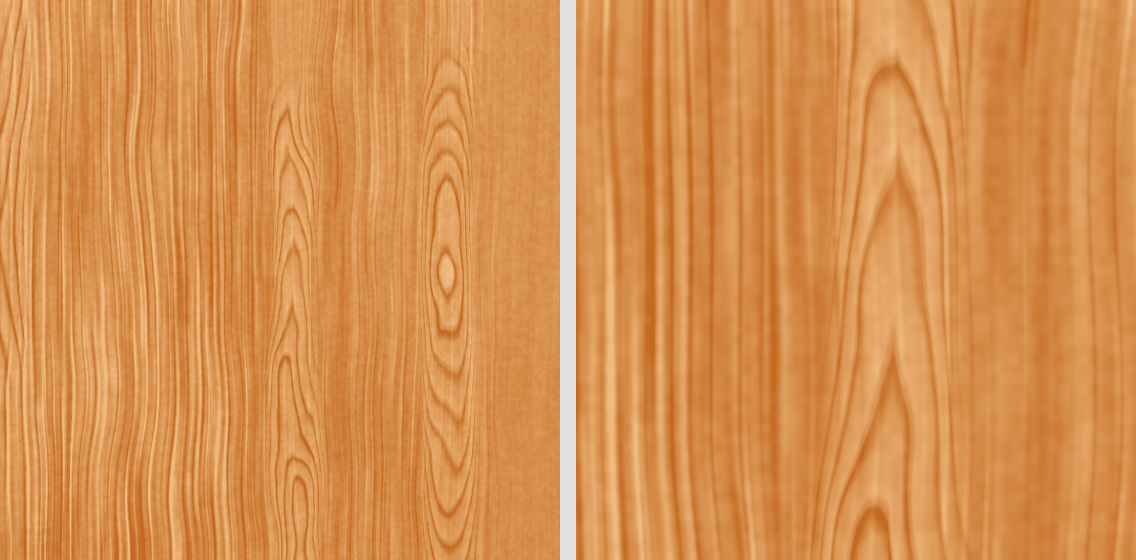
Left: the whole. Right: its middle third, enlarged.
Give the GLSL for this texture, as a Shadertoy shader.

```glsl
// Honey-coloured wood veneer: vertical grain streaks with nested cathedral rings.

float hash(vec2 p) {
    vec3 h = fract(p.xyx * vec3(0.1031, 0.1030, 0.0973));
    h += dot(h, h.yzx + 33.33);
    return fract((h.x + h.y) * h.z);
}

// Smooth value noise, centred on zero.
float noise(vec2 p) {
    vec2 i = floor(p), f = fract(p);
    f = f * f * f * (f * (f * 6.0 - 15.0) + 10.0);
    float low = mix(hash(i), hash(i + vec2(1, 0)), f.x);
    float high = mix(hash(i + vec2(0, 1)), hash(i + vec2(1, 1)), f.x);
    return mix(low, high, f.y) - 0.5;
}

float falling(float a, float b, float v) { return 1.0 - smoothstep(a, b, v); }
float bump(float v) { return exp(-v * v); }

// One growth ring: a pale edge that fades slowly into a thin dark line.
float ring(float phase) {
    float f = fract(phase);
    float pale = 1.6 * smoothstep(0.0, 0.14, f) * (1.0 - f);
    float dark = 2.4 * smoothstep(0.62, 0.90, f) * falling(0.90, 1.0, f);
    return pale - dark * (0.55 + 0.6 * hash(vec2(floor(phase), 4.0)));
}

// Height lost by a ring as it runs from its tip (q = 0) to the flank (q = 1).
float flank(float q) { return 0.12 * q + 0.12 * q * q * q; }

// Long grain lines, one per column: a dark groove beside a cream ridge.
float grooves(vec2 p, float columns) {
    float x = p.x * columns;
    float id = floor(x);
    float centre = 0.36 + 0.28 * hash(vec2(id, columns)) + 0.22 * noise(vec2(id * 5.0, p.y * 4.0));
    float d = fract(x) - centre;
    float side = hash(vec2(id, columns + 9.0)) < 0.5 ? -0.21 : 0.21;
    float dark = smoothstep(-0.30, 0.35, noise(vec2(id * 7.0 + 3.0, p.y * 3.5)));
    float pale = smoothstep(-0.30, 0.35, noise(vec2(id * 3.0 + 50.0, p.y * 4.5)));
    return 2.5 * pale * bump((d - side) / 0.13) - 2.4 * dark * bump(d / 0.105);
}

// Straight grain: soft fibres, two widths of groove and short pale flecks.
float streaks(vec2 p) {
    float fibre = 1.0 * noise(p * vec2(34.0, 1.6))
                + 1.6 * noise(p * vec2(95.0, 3.0) + 17.0)
                + 1.5 * noise(p * vec2(185.0, 9.0) + 41.0);
    float fleck = smoothstep(0.22, 0.45, noise(p * vec2(120.0, 15.0) + 53.0));
    float bold = mix(1.0, 0.4, smoothstep(0.40, 0.50, p.x));
    return fibre + bold * grooves(p, 41.0) + 0.65 * grooves(p + 0.37, 73.0) + 0.7 * fleck;
}

void mainImage(out vec4 fragColor, in vec2 fragCoord) {
    vec2 uv = fragCoord / iResolution.xy;

    // Gentle sideways wander of the grain
    vec2 p = uv;
    p.x += 0.024 * noise(uv * vec2(4.0, 2.5) + 3.0) + 0.012 * noise(uv * vec2(12.0, 7.0) + 9.0);
    float wobble = noise(uv * vec2(24.0, 9.0) + 13.0);
    float ripple = noise(uv * vec2(55.0, 20.0) + 31.0);

    // Streaks are bold at the left and nearly vanish at the right
    float strength = mix(1.0, 0.75, smoothstep(0.40, 0.50, uv.x));
    strength *= mix(1.0, 0.25, smoothstep(0.84, 0.92, uv.x));
    float grain = streaks(p);
    float tone = strength * grain;

    // Middle cathedral: irregular arches pointing up
    float axis = 0.52 + 0.024 * noise(vec2(uv.y * 5.0, 2.0));
    float q = abs(p.x - axis) / (0.040 + 0.014 * noise(vec2(uv.y * 4.0, 6.0)));
    float height = uv.y + 0.10 * noise(vec2(uv.y * 6.0, 12.0));
    float rings = ring((height + flank(q) + 0.17 * wobble + 0.05 * ripple) * 9.5);
    float inside = falling(0.65, 1.35, q);
    float shown = falling(0.76, 0.90, uv.y);
    tone = mix(tone, mix(0.3, rings, shown) + 0.25 + 0.35 * grain, inside);

    // Right cathedral: long closed rings round a small pale eye
    q = abs(uv.x - 0.80 + 0.010 * noise(vec2(uv.y * 6.0, 8.0))) / 0.043;
    float dy = abs(uv.y - 0.52);
    float radius = pow(pow(dy, 1.5) + pow(flank(q), 1.5), 1.0 / 1.5);
    radius += 0.03 * noise(vec2(uv.y * 8.0, 19.0));
    rings = ring(1.0 - (radius + 0.05 * wobble + 0.02 * ripple) * 15.0);
    inside = falling(0.7, 1.4, q) * falling(0.82, 0.97, uv.y);
    tone = mix(tone, 0.95 * rings + 0.1 + 0.3 * grain, inside);
    tone += 1.3 * bump(length(vec2(q * 0.043, dy * 0.3)) / 0.009);

    // Left edge: lines bending away from a saddle
    q = (p.x + 0.02) / 0.08;
    float bend = 0.25 * q + 0.3 * q * q * q - sqrt(pow(uv.y - 0.62, 2.0) + 0.003);
    rings = ring((bend + 0.10 * wobble) * 8.0);
    inside = falling(0.65, 1.0, q) * smoothstep(0.25, 0.40, uv.y);
    tone = mix(tone, 0.9 * rings + 0.4 * grain, inside);

    // Broad shading and fine mottling
    tone += 0.55 * noise(uv * vec2(7.0, 1.6) + 61.0) + 0.55 * noise(uv * vec2(5.0, 4.0) + 23.0);
    tone += 0.45 * (uv.y - 0.5) + 0.05;
    tone -= 0.55 * bump((uv.x - 0.455) / 0.022);
    tone -= 0.3 * smoothstep(0.55, 0.60, uv.x) * falling(0.72, 0.80, uv.x);
    tone += 0.6 * noise(uv * 170.0) + 0.4 * noise(uv * 80.0 + 7.0);

    // Burnt orange through honey to cream
    tone = clamp(tone, -2.2, 2.5);
    vec3 honey = vec3(0.843, 0.560, 0.300);
    vec3 towardCream = vec3(0.036, 0.067, 0.078);
    fragColor = vec4(honey + tone * towardCream, 1.0);
}
```
